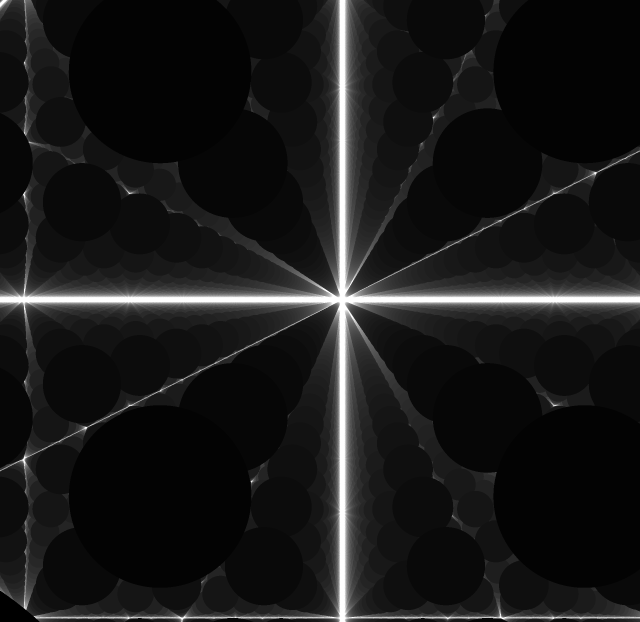
Give the GLSL for this background, as a WebGL 2 fragment shader.

```glsl
#version 300 es
precision highp float;

uniform vec2 u_resolution;
out vec4 fragColor;

// All lengths are relative to the canvas height
const vec2 STAR_CENTER = vec2(0.5496, 0.5178);
const float PERIOD = 1.024;              // size of one wrapped cell

// Trap disc inside the unit cell
const vec2 TRAP_CENTER = vec2(0.572, 0.537);
const float TRAP_RADIUS = 0.215;
const float FIRST_TRAP_RADIUS = 0.284;   // wider trap for the first step

const float START_STEP = 0.5;
const int MAX_STEPS = 100;
const float WHITE_STEPS = 85.0;          // step count shown as full white
const int SAMPLES = 3;                   // antialiasing grid per axis

// Distance from a point to the nearest trap centre on the wrapped plane
float trapDistance(vec2 point) {
    return length(fract(point - TRAP_CENTER + 0.5) - 0.5);
}

// Steps a straight orbit survives before it falls into a trap
float orbitLength(vec2 stride) {
    float radius = FIRST_TRAP_RADIUS;
    for (int i = 0; i < MAX_STEPS; i++) {
        if (trapDistance((float(i) + START_STEP) * stride) < radius) return float(i);
        radius = TRAP_RADIUS;
    }
    return float(MAX_STEPS);
}

float brightness(vec2 position) {
    vec2 stride = (position - STAR_CENTER) / PERIOD;
    return min(orbitLength(stride) / WHITE_STEPS, 1.0);
}

void main() {
    // Average a regular grid of samples to smooth the disc edges
    float total = 0.0;
    for (int y = 0; y < SAMPLES; y++) {
        for (int x = 0; x < SAMPLES; x++) {
            vec2 offset = (vec2(x, y) + 0.5) / float(SAMPLES) - 0.5;
            total += brightness((gl_FragCoord.xy + offset) / u_resolution.y);
        }
    }
    fragColor = vec4(vec3(total / float(SAMPLES * SAMPLES)), 1.0);
}
```
